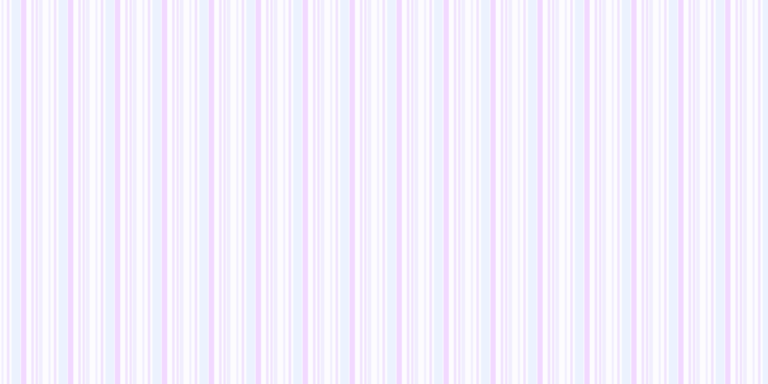
This pattern is drawn by a WebGL 2 fragment shader. Its source:

```glsl
#version 300 es
precision highp float;
// Soft vertical pastel stripes: pink, lilac and pale blue on white, repeating across.

#define REPEATS 16.36     // repeats across the canvas
#define PINK_PHASE 0.504  // place of the first pink stripe within a repeat
#define SOFTNESS 0.032    // least edge blur, in repeats
#define WHITE vec3(0.992, 0.990, 0.998)
#define PINK vec3(0.950, 0.850, 1.000)
#define LILAC vec3(0.945, 0.895, 0.992)
#define MIST vec3(0.945, 0.935, 0.992)
#define BLUE vec3(0.925, 0.950, 0.998)

uniform vec2 u_resolution;
out vec4 fragColor;

const int STRIPES = 7;

// Centre and width of each stripe, in repeats from the pink one
const vec2 LAYOUT[STRIPES] = vec2[](
    vec2(0.000, 0.115), vec2(0.190, 0.055), vec2(0.280, 0.050), vec2(0.365, 0.080),
    vec2(0.550, 0.045), vec2(0.670, 0.055), vec2(0.835, 0.185));

const vec3 TINTS[STRIPES] = vec3[](PINK, LILAC, LILAC, MIST, MIST, LILAC, BLUE);

// Share of a blur-wide window covered by a stripe, wrapping at the repeat
float stripeCoverage(float x, vec2 stripe, float blur) {
    float offset = fract(x - stripe.x + 0.5) - 0.5;
    float halfWidth = 0.5 * stripe.y;
    float left = max(offset - 0.5 * blur, -halfWidth);
    float right = min(offset + 0.5 * blur, halfWidth);
    return max(right - left, 0.0) / blur;
}

void main() {
    float x = gl_FragCoord.x / u_resolution.x * REPEATS - PINK_PHASE;
    float blur = max(SOFTNESS, REPEATS / u_resolution.x);

    // Add each tint by its coverage so that touching stripes blend evenly
    vec3 color = WHITE;
    for (int i = 0; i < STRIPES; i++) {
        color += (TINTS[i] - WHITE) * stripeCoverage(x, LAYOUT[i], blur);
    }
    fragColor = vec4(color, 1.0);
}
```
